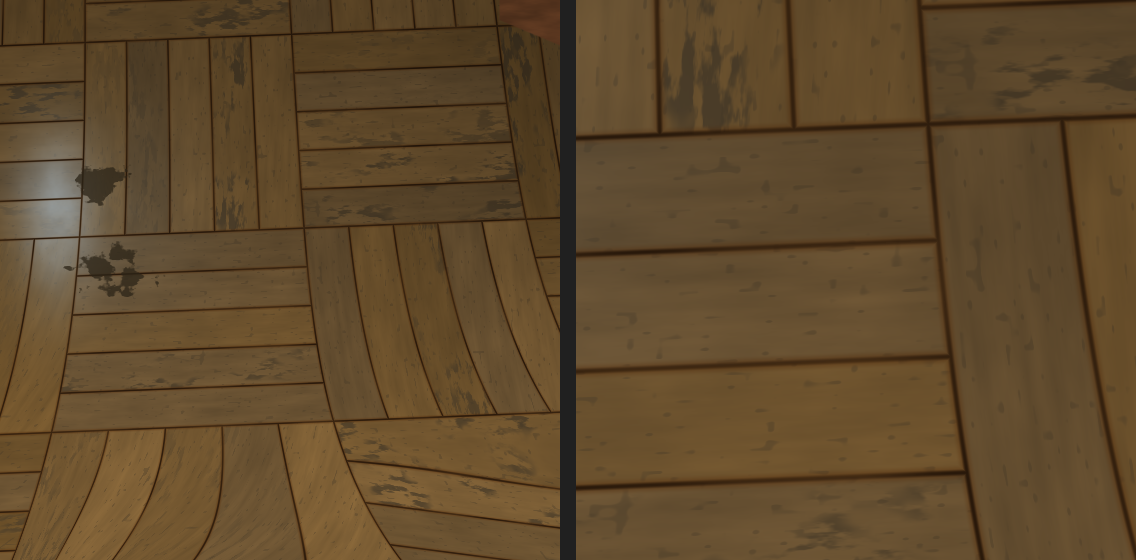
Left: the whole. Right: its middle third, enlarged.
A three.js fragment shader for this texture:

```glsl
varying vec2 vUv;

const float PLANKS = 5.0;
const float BLOCK_HEIGHT = 0.347;
const vec3 OAK = vec3(0.385, 0.285, 0.145);
const vec3 PALE_OAK = vec3(0.49, 0.38, 0.235);
const vec3 GREY_OAK = vec3(0.36, 0.285, 0.185);
const vec3 WORN = vec3(0.25, 0.205, 0.14);
const vec3 BARE = vec3(0.17, 0.14, 0.09);
const vec3 SEAM = vec3(0.13, 0.075, 0.03);
const vec3 VARNISH_EDGE = vec3(0.33, 0.18, 0.05);
const vec3 GLARE = vec3(0.60, 0.63, 0.64);
const vec3 RED_WOOD = vec3(0.33, 0.20, 0.115);

float hash(vec2 p) {
  vec3 q = fract(p.xyx * vec3(0.1031, 0.1030, 0.0973));
  q += dot(q, q.yzx + 33.33);
  return fract((q.x + q.y) * q.z);
}

float noise(vec2 p) {
  vec2 i = floor(p);
  vec2 f = fract(p);
  f = f * f * (3.0 - 2.0 * f);
  return mix(mix(hash(i), hash(i + vec2(1.0, 0.0)), f.x),
             mix(hash(i + vec2(0.0, 1.0)), hash(i + 1.0), f.x), f.y);
}

float fbm(vec2 p) {
  float sum = 0.0;
  float amplitude = 0.5;
  for (int i = 0; i < 4; i++) {
    sum += amplitude * noise(p);
    p = p * 2.07 + 17.3;
    amplitude *= 0.5;
  }
  return sum / 0.9375;
}

float glow(vec2 p, vec2 center, vec2 radius) {
  vec2 d = (p - center) / radius;
  return exp(-dot(d, d));
}

float edgeDistance(float t) {
  return min(t, 1.0 - t);
}

// Left edge and width of the middle column; y runs downwards
vec2 columnSpan(float y) {
  float left = 0.152 - 0.13 * y * y * y;
  float right = 0.517 + 0.06 * y + 0.139 * pow(y, 5.0);
  return vec2(left, right - left);
}

// Bent floor coordinates, one unit per block
vec2 floorCoords(vec2 p, vec2 span) {
  float u = 1.0 + (p.x - span.x) / span.y;
  float f = clamp(u - 1.0, 0.0, 1.0);
  float bend = max(p.y - 0.74, 0.0) / 0.26;
  u += f * (1.0 - f) * (1.0 - f) * bend * bend;
  float sag = 0.17 * max(p.x - 0.6, 0.0) * smoothstep(0.74, 0.87, p.y);
  float v = 1.0 + (p.y + 0.04 * p.x - sag - 0.082) / BLOCK_HEIGHT;
  return vec2(u, v);
}

vec3 plankColor(vec2 id, vec2 grain) {
  vec3 color = mix(OAK, PALE_OAK, 0.5 * hash(id + 3.7));
  color = mix(color, GREY_OAK, 0.6 * step(0.72, hash(id + 21.0)));
  color *= 0.95 + 0.10 * hash(id + 9.1);

  // Grain and fine streaks
  float streak = fbm(grain * vec2(5.0, 42.0) + id * 13.0);
  float cloud = fbm(grain * vec2(5.0, 9.0) + id * 7.0);
  color *= 0.84 + 0.14 * streak + 0.18 * cloud;

  // Soft grey wear in clusters, on some planks only
  float chance = smoothstep(0.4, 0.9, hash(id + 41.0));
  float flakes = fbm(grain * vec2(14.0, 48.0) + id * 5.0);
  float patches = smoothstep(0.42, 0.62, cloud);
  float wear = smoothstep(0.47, 0.64, flakes) * patches * chance;
  color = mix(color, WORN, wear * 0.75);
  float speck = smoothstep(0.82, 0.95, noise(grain * vec2(40.0, 95.0) + id * 3.0));
  return mix(color, WORN, speck * 0.35);
}

void main() {
  vec2 p = vec2(vUv.x, 1.0 - vUv.y);
  vec2 span = columnSpan(p.y);
  vec2 q = floorCoords(p, span);
  vec2 block = floor(q);
  vec2 local = fract(q);
  vec2 size = vec2(span.y, BLOCK_HEIGHT);

  // Basket weave: neighbouring blocks turn by a quarter
  bool upright = mod(block.x + block.y, 2.0) < 0.5;
  vec2 along = upright ? local.yx : local;
  vec2 extent = upright ? size.yx : size;
  float lane = along.y * PLANKS;
  vec2 id = block * vec2(7.0, 11.0) + vec2(floor(lane), floor(lane) * 3.0);
  vec3 color = plankColor(id, along * extent / 0.36);

  // Thin uneven seams with amber varnish along their sides
  float side = edgeDistance(fract(lane)) * extent.y / PLANKS;
  float seam = min(side, edgeDistance(along.x) * extent.x);
  float depth = 0.5 + 0.45 * noise(p * 16.0);
  color = mix(color, VARNISH_EDGE, 0.5 * (1.0 - smoothstep(0.0005, 0.0055, seam)));
  color = mix(color, SEAM, depth * (1.0 - smoothstep(0.0002, 0.0025, seam)));

  // Room light and window reflection
  color *= mix(0.82, 1.12, smoothstep(0.0, 0.9, p.y));
  color *= 1.0 - 0.13 * smoothstep(0.6, 1.0, p.x) * (1.0 - p.y);
  float shine = 0.66 * glow(p, vec2(0.10, 0.38), vec2(0.065, 0.13));
  shine += 0.16 * glow(p, vec2(0.17, 0.39), vec2(0.19, 0.20));
  shine *= 0.8 + 0.4 * fbm(p * 30.0);
  color = mix(color, GLARE, shine * smoothstep(0.0, 0.003, seam));

  // Bare blotches where the varnish has broken beside the glare
  float broken = glow(p, vec2(0.185, 0.325), vec2(0.05, 0.05));
  broken = max(broken, 0.85 * glow(p, vec2(0.19, 0.49), vec2(0.09, 0.06)));
  float blotch = broken * 0.45 + fbm(p * vec2(34.0, 42.0)) * 0.6;
  color = mix(color, BARE, 0.75 * smoothstep(0.59, 0.64, blotch));

  // Reddish timber lying across the upper right corner
  vec2 timber = p - vec2(0.89, -0.01);
  float lower = timber.y - 0.043 - 0.42 * timber.x;
  float mask = (1.0 - smoothstep(0.0, 0.004, lower)) * smoothstep(0.0, 0.004, timber.x);
  color = mix(color, RED_WOOD * (0.8 + 0.4 * fbm(p * vec2(20.0, 70.0))), mask);

  gl_FragColor = vec4(color, 1.0);
}
```
